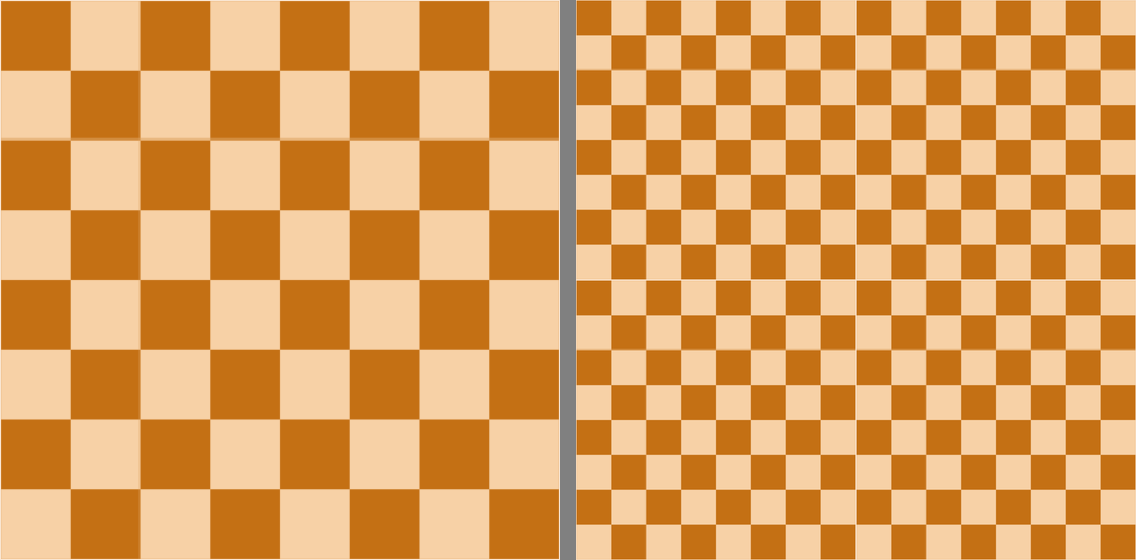
Left: one tile. Right: repeated 2 by 2.
Write a WebGL 1 fragment shader that draws this pattern.

```glsl
precision highp float;

uniform vec2 u_resolution;

#define SQUARES 8.0
#define RIM 0.0018
#define EDGE_SOFTNESS 0.0011
#define SEAM_HALF_WIDTH 0.0022
#define ROW_SEAM 0.752
#define COLUMN_SEAM 0.2487
#define DARK vec3(0.77, 0.44, 0.08)
#define LIGHT vec3(0.97, 0.82, 0.65)
#define SEAM_TINT vec3(0.87, 0.64, 0.38)
#define RIM_TINT vec3(0.98, 0.91, 0.84)

const float PI = 3.14159265;

// Square wave of period 2 with edges softened over the given half width
vec2 softSquareWave(vec2 p, float halfWidth) {
  return clamp(sin(PI * p) / (PI * halfWidth), -1.0, 1.0);
}

float seamMask(float coordinate, float center, float soft) {
  float d = abs(coordinate - center);
  return 1.0 - smoothstep(SEAM_HALF_WIDTH - soft, SEAM_HALF_WIDTH + soft, d);
}

void main() {
  vec2 uv = gl_FragCoord.xy / u_resolution;
  float pixel = 1.0 / min(u_resolution.x, u_resolution.y);
  float soft = max(EDGE_SOFTNESS, 0.5 * pixel);

  // Alternating squares inside the rim
  float scale = SQUARES / (1.0 - 2.0 * RIM);
  vec2 wave = softSquareWave((uv - RIM) * scale, soft * scale);
  vec3 color = mix(DARK, LIGHT, 0.5 + 0.5 * wave.x * wave.y);

  // Faint worn seams along one row and one column
  color = mix(color, SEAM_TINT, 0.55 * seamMask(uv.y, ROW_SEAM, soft));
  color = mix(color, SEAM_TINT, 0.25 * seamMask(uv.x, COLUMN_SEAM, soft));

  // Pale rim shared by opposite sides
  vec2 toSide = min(uv, 1.0 - uv);
  float inside = smoothstep(RIM - soft, RIM + soft, min(toSide.x, toSide.y));
  color = mix(RIM_TINT, color, inside);

  gl_FragColor = vec4(color, 1.0);
}
```
